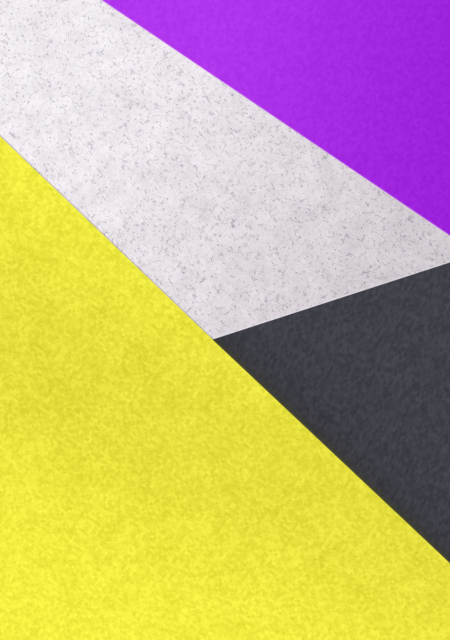
A Shadertoy shader for this background:

```glsl
const vec2 SHEET = vec2(0.703, 1.0);

const vec3 WHITE_LIT = vec3(0.945, 0.925, 0.945);
const vec3 WHITE_DIM = vec3(0.815, 0.790, 0.815);
const vec3 PURPLE_LIT = vec3(0.690, 0.215, 0.930);
const vec3 PURPLE_DIM = vec3(0.610, 0.130, 0.860);
const vec3 CHARCOAL = vec3(0.255, 0.255, 0.288);
const vec3 OLIVE = vec3(0.250, 0.255, 0.180);
const vec3 YELLOW_LIT = vec3(0.955, 0.940, 0.260);
const vec3 YELLOW_DIM = vec3(0.895, 0.870, 0.240);

float hash(vec2 cell) {
    vec3 q = fract(cell.xyx * vec3(0.1031, 0.1030, 0.0973));
    q += dot(q, q.yzx + 33.33);
    return fract((q.x + q.y) * q.z);
}

float valueNoise(vec2 p) {
    vec2 cell = floor(p);
    vec2 f = fract(p);
    f = f * f * (3.0 - 2.0 * f);
    float low = mix(hash(cell), hash(cell + vec2(1, 0)), f.x);
    float high = mix(hash(cell + vec2(0, 1)), hash(cell + vec2(1, 1)), f.x);
    return mix(low, high, f.y);
}

// Octaves turn against each other to hide the lattice
float layeredNoise(vec2 p) {
    float sum = 0.0;
    float weight = 0.55;
    for (int i = 0; i < 3; i++) {
        sum += weight * valueNoise(p);
        p = mat2(1.5, 1.1, -1.1, 1.5) * p + 7.3;
        weight *= 0.5;
    }
    return sum;
}

// Signed distance to the line a-b, positive on its left
float lineDistance(vec2 p, vec2 a, vec2 b) {
    vec2 dir = normalize(b - a);
    return dot(p - a, vec2(-dir.y, dir.x));
}

float cover(float d, float blur) {
    return smoothstep(-blur, blur, d);
}

// Thin line centred on distance zero
float rim(float d, float width) {
    return exp(-d * d / (width * width));
}

// Coordinates along and across fibres lying at an angle
vec2 fibreSpace(vec2 p, float angle, vec2 scale) {
    vec2 along = vec2(cos(angle), sin(angle));
    return vec2(dot(p, along), dot(p, vec2(-along.y, along.x))) * scale;
}

// Fine paper tooth, centred on zero; stretch lengthens the fibres
float tooth(vec2 p, float angle, float scale, float stretch) {
    vec2 q = fibreSpace(p, angle, scale * vec2(1.0 / stretch, stretch));
    return layeredNoise(q) - 0.48;
}

// Sparse soft specks, from 0 to 1
float flecks(vec2 p, float angle, float scale) {
    return smoothstep(0.08, 0.38, tooth(p, angle, scale, 1.15));
}

vec3 whitePaper(vec2 p) {
    float shade = smoothstep(0.15, 1.05, p.x + 0.55 * (1.0 - p.y));
    vec3 color = mix(WHITE_LIT, WHITE_DIM, shade);
    color += 0.07 * tooth(p, 0.4, 45.0, 1.0);
    color += 0.07 * tooth(p, -0.8, 260.0, 1.0);
    float speck = flecks(p, -0.9, 250.0) + 0.6 * flecks(p + 3.1, 0.5, 190.0);
    return color - 0.13 * speck * vec3(1.0, 1.0, 0.95);
}

vec3 purplePaper(vec2 p) {
    float shade = smoothstep(0.3, 0.8, p.x + 0.25 * (1.0 - p.y));
    vec3 color = mix(PURPLE_LIT, PURPLE_DIM, shade);
    return color + 0.06 * tooth(p, 1.0, 200.0, 1.1);
}

vec3 charcoalPaper(vec2 p, float edgeDistance) {
    float depth = max(edgeDistance, 0.0);
    vec3 color = CHARCOAL + 0.10 * tooth(p, 1.1, 190.0, 1.25);
    color *= 1.0 - 0.15 * exp(-depth / 0.04);
    return mix(color, OLIVE, exp(-depth / 0.006));
}

vec3 yellowPaper(vec2 p) {
    float band = rim(p.y - 0.47 + 0.45 * p.x, 0.22);
    vec3 color = mix(YELLOW_LIT, YELLOW_DIM, band);
    color += 0.04 * tooth(p, 0.5, 30.0, 1.0);
    return color + 0.15 * tooth(p, -0.6, 210.0, 1.05) * vec3(1.0, 1.0, 0.8);
}

void mainImage(out vec4 fragColor, in vec2 fragCoord) {
    vec2 p = fragCoord / iResolution.xy * SHEET;
    float blur = 0.9 / iResolution.y;

    // Sheet edges; the yellow one bends slightly at the corner
    vec2 corner = vec2(0.332, 0.4695);
    float purple = lineDistance(p, vec2(0.159, 1.0), vec2(0.703, 0.632));
    float charcoal = lineDistance(p, vec2(0.703, 0.590), corner);
    float yellow = max(lineDistance(p, corner, vec2(0.0, 0.787)),
                       lineDistance(p, vec2(0.703, 0.120), corner));

    // Stacked sheets with pale cut edges
    vec3 color = mix(whitePaper(p), purplePaper(p), cover(purple, blur));
    color = mix(color, vec3(0.84, 0.66, 0.94), 0.25 * rim(purple, 0.0015));
    color = mix(color, charcoalPaper(p, -yellow), cover(charcoal, blur));
    color = mix(color, vec3(0.95), 0.3 * rim(charcoal + 0.001, 0.0013));

    // Top sheet and its contact shadow
    color = mix(color, vec3(0.42, 0.36, 0.22), 0.3 * rim(yellow + 0.0008, 0.0014));
    color = mix(color, yellowPaper(p), cover(yellow, blur));

    fragColor = vec4(clamp(color, 0.0, 1.0), 1.0);
}
```
